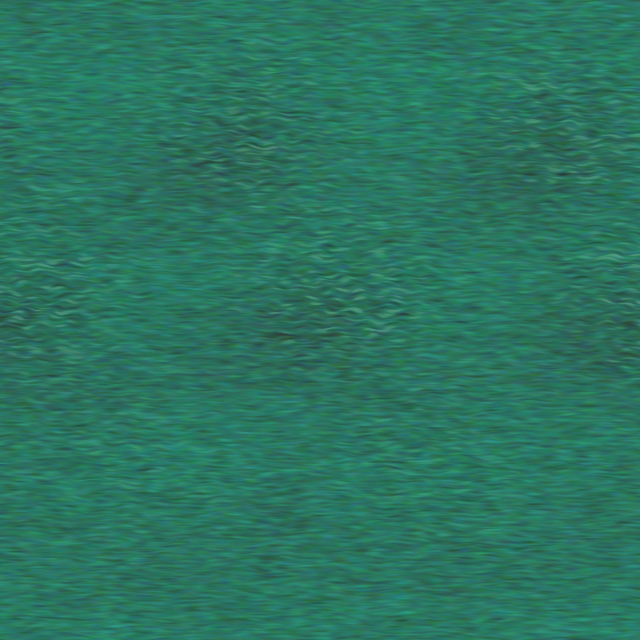
A WebGL 1 fragment shader for this texture:

```glsl
precision highp float;
// Green sea water: fine horizontal streaks with darker, choppy patches.
// Streaks are stretched cellular noise, a sum of signed soft spots per cell;
// layered sines bend them and add the broad swell.

uniform vec2 u_resolution;

#define WATER vec3(0.164, 0.471, 0.385)
#define CREST vec3(0.38, 0.57, 0.46)
#define LIGHT_AXIS vec3(0.14, 1.00, 0.80)
#define HUE_AXIS vec3(0.002, 0.014, -0.050)
#define GREY_AXIS vec3(0.036, -0.045, -0.016)
#define FINE_CELLS vec2(44.0, 370.0)
#define BROAD_CELLS vec2(12.0, 110.0)
#define RIPPLE_CELLS vec2(58.0, 290.0)
#define TINT_CELLS vec2(80.0, 270.0)
#define PATCH_PERIOD 0.49
#define PATCH_SIZE vec2(0.140, 0.110)
#define STREAK_CONTRAST 0.078

vec3 hash3(vec2 cell) {
  vec3 q = vec3(dot(cell, vec2(127.1, 311.7)),
                dot(cell, vec2(269.5, 183.3)),
                dot(cell, vec2(419.2, 371.9)));
  return fract(sin(q) * 43758.55);
}

// Cellular noise around zero: one jittered spot of random sign per cell.
float spots(vec2 p) {
  vec2 cell = floor(p);
  float sum = 0.0;
  for (int j = -1; j <= 1; j++) {
    for (int i = -1; i <= 1; i++) {
      vec2 neighbour = cell + vec2(float(i), float(j));
      vec3 h = hash3(neighbour);
      vec2 d = neighbour + h.xy - p;
      float falloff = max(0.0, 1.0 - dot(d, d));
      sum += (2.0 * h.z - 1.0) * falloff * falloff;
    }
  }
  return sum;
}

// Choppy patches, repeated across, each row shifted against the last.
float chop(vec2 p) {
  float sum = 0.0;
  for (int i = 0; i < 3; i++) {
    float row = float(i);
    vec2 centre = vec2(0.80 + 0.30 * row, 0.80 - 0.26 * row);
    float strength = 0.7 + 0.25 * sin(1.57 * row) - 0.4 * step(1.5, row);
    float dx = (fract(p.x / PATCH_PERIOD - centre.x + 0.5) - 0.5) * PATCH_PERIOD;
    vec2 d = vec2(dx, p.y - centre.y) / PATCH_SIZE;
    sum += strength * exp(-dot(d, d));
  }
  return sum;
}

// Slow change of brightness over the whole surface.
float swell(vec2 p) {
  return 0.5 * sin(p.x * 12.8 + 2.0 * sin(p.y * 7.0)) * sin(p.y * 15.0 + 1.0)
       + 0.5 * sin(p.y * 21.0 + 0.7 * sin(p.x * 12.8) + 2.2);
}

void main() {
  vec2 p = gl_FragCoord.xy / u_resolution;

  // Patch strength with a ragged edge, and the shade trailing below it.
  float broad = spots(p * BROAD_CELLS + 17.0);
  float rough = clamp(chop(p) * (1.0 + 0.5 * broad), 0.0, 1.0);
  float shade = chop(p + vec2(0.03, 0.05)) * (1.0 + 0.4 * broad);

  // Bend the streaks a little, more so where the water is choppy.
  vec2 bent = p;
  bent.y += 0.0012 * sin(p.x * 41.0 + 4.0 * sin(p.y * 23.0));
  bent.y += 0.0014 * (0.2 + rough) * sin(p.x * 135.0 + 3.0 * sin(p.y * 67.0));
  float fine = spots(bent * FINE_CELLS);

  // Ripples slope gently down to the right.
  vec2 sloped = vec2(bent.x, bent.y + 0.05 * p.x);
  float ripple = spots(sloped * RIPPLE_CELLS + 71.0);

  // Brightness: streaks everywhere, ripples and shade in the patches.
  float light = STREAK_CONTRAST * (0.8 * fine + 0.24 * broad);
  light += STREAK_CONTRAST * ripple * (0.42 + 0.75 * rough);
  light += 0.013 * swell(p) - 0.042 * shade;

  // Tint: specks lean green or blue, the shade leans grey.
  float hue = spots(bent * TINT_CELLS + 133.0);
  float grey = 0.5 * spots(bent * TINT_CELLS * 0.7 + 211.0) + 0.4 * shade
             - 0.2 * swell(p);

  vec3 color = WATER + light * LIGHT_AXIS + hue * HUE_AXIS + grey * GREY_AXIS;
  float glint = smoothstep(0.25, 1.0, ripple + 0.35 * fine) * rough;
  color = mix(color, CREST, 0.6 * glint);
  gl_FragColor = vec4(clamp(color, 0.0, 1.0), 1.0);
}
```
